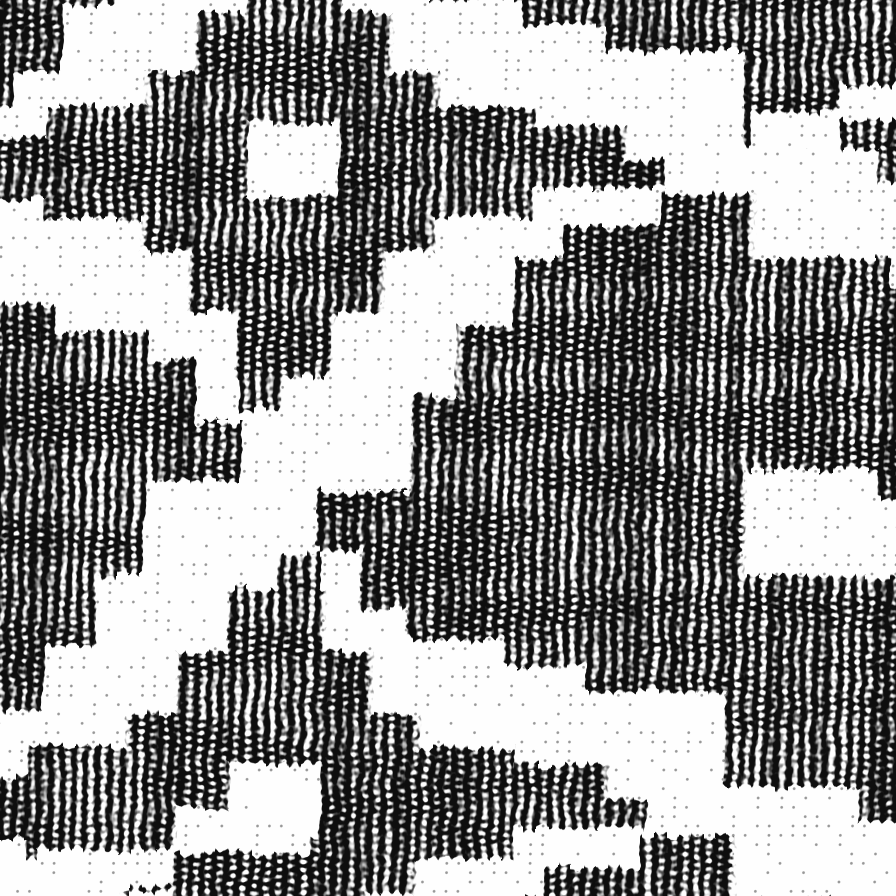
Write a WebGL 1 fragment shader that draws this pattern.

```glsl
precision highp float;
// A black and white woven cloth: stepped medallions and large stepped diamonds.
// Box unions repeat down the cloth and turn by half about a pivot; inside them
// leaning warp threads are broken into beads and streaks by gradient noise.

uniform vec2 u_resolution;

// Lengths are cloth units: CLOTH units span the canvas, y runs down the cloth.
const float CLOTH = 768.0;
const float LEAN = 0.03;                        // sideways drift of the warp
const float REPEAT = 549.0;                     // vertical pattern repeat
const vec2 PIVOT = vec2(238.0, 416.0);          // centre of half-turn symmetry
const vec2 MEDALLION = vec2(240.0, 139.0);
const float COLUMN = 41.5;                      // width of one stair step
const vec2 THREAD = vec2(10.2, 6.6);            // warp spacing, bead spacing
const float FRAY = 6.0;                         // uneven thread ends
const float BLACK = 0.055;
const float WHITE = 0.995;
const float TAU = 6.2831853;

float hash(vec2 p) {
  return fract(sin(dot(p, vec2(127.1, 311.7))) * 43758.55);
}

float gradientDot(vec2 cell, vec2 offset) {
  float angle = TAU * hash(cell);
  return dot(vec2(cos(angle), sin(angle)), offset);
}

float gradientNoise(vec2 p) {
  vec2 i = floor(p), f = fract(p);
  vec2 w = f * f * f * (f * (f * 6.0 - 15.0) + 10.0);
  vec2 e = vec2(1.0, 0.0);
  float top = mix(gradientDot(i, f), gradientDot(i + e, f - e), w.x);
  float low = mix(gradientDot(i + e.yx, f - e.yx), gradientDot(i + 1.0, f - 1.0), w.x);
  return mix(top, low, w.y);
}

// Signed distance to a box given by its sides
float box(vec2 p, float left, float right, float top, float bottom) {
  return max(max(left - p.x, p.x - right), max(top - p.y, p.y - bottom));
}

float tier(vec2 p, float columns, float halfHeight) {
  vec2 d = abs(p) - vec2(columns * COLUMN, halfHeight);
  return max(d.x, d.y);
}

// Four mirrored tiers, with arms and tips that turn about the centre
float medallion(vec2 p) {
  float d = min(tier(p, 5.0, 47.0), tier(p, 3.0, 76.0));
  d = min(d, min(tier(p, 2.0, 128.0), tier(p, 1.0, 183.0)));
  vec2 turned = p.x < 0.0 ? -p : p;
  d = min(d, box(turned, 200.0, 287.0, -31.0, 21.0));
  d = min(d, box(turned, 280.0, 320.0, -1.0, 21.0));
  d = min(d, box(turned, 0.0, 36.0, -211.0, -180.0));
  return max(d, -box(p, -38.0, 42.0, -34.0, 31.0));
}

// Left flank of the large diamond, stepping out and back, with a window
float diamond(vec2 p) {
  const float FAR = 900.0;
  float d = box(p, 559.0, 639.0, 168.0, 230.0);
  d = min(d, box(p, 476.0, 639.0, 195.0, 230.0));
  d = min(d, box(p, 435.0, 757.0, 222.0, 300.0));
  d = min(d, box(p, 435.0, FAR, 245.0, 570.0));
  d = min(d, box(p, 390.0, FAR, 280.0, 548.0));
  d = min(d, box(p, 351.0, FAR, 340.0, 548.0));
  d = min(d, box(p, 311.0, FAR, 422.0, 522.0));
  d = min(d, box(p, 271.0, FAR, 422.0, 470.0));
  d = min(d, box(p, 508.0, FAR, 500.0, 592.0));
  d = min(d, box(p, 627.0, FAR, 500.0, 675.0));
  d = min(d, box(p, 746.0, FAR, 500.0, 703.0));
  float window = min(box(p, 639.0, 752.0, 402.0, 495.0), box(p, 639.0, FAR, 425.0, 495.0));
  return max(d, -window);
}

float pattern(vec2 p) {
  float d = CLOTH;
  for (int k = -1; k <= 1; k++) {
    vec2 q = p - vec2(0.0, REPEAT * float(k));
    d = min(d, medallion(q - MEDALLION));
    d = min(d, min(diamond(q), diamond(2.0 * PIVOT - q)));
  }
  // Irregular gaps where the weaver broke the repeat
  float gaps = min(box(p, 633.0, 710.0, 95.0, 132.0), box(p, 710.0, 780.0, 72.0, 103.0));
  gaps = min(gaps, box(p, 159.0, 277.0, 692.0, 732.0));
  gaps = min(gaps, box(p, 39.0, 157.0, 728.0, 761.0));
  return max(d, -gaps);
}

void main() {
  vec2 p = gl_FragCoord.xy / u_resolution * CLOTH;
  p.y = CLOTH - p.y;
  p.x += LEAN * (p.y - PIVOT.y);

  // Warp threads
  float wobble = gradientNoise(p / vec2(34.0, 22.0));
  float warp = p.x / THREAD.x + 0.35 * wobble;
  float id = floor(warp);
  float ridge = 0.5 - 0.5 * cos(TAU * warp);
  float beadPhase = p.y / THREAD.y + 0.5 * mod(id, 2.0) + 0.3 * hash(vec2(id, 3.0));
  float bead = 0.5 + 0.5 * cos(TAU * beadPhase);

  // Beads merge into long streaks in some bands
  float streak = smoothstep(-0.3, 0.35, gradientNoise(vec2(p.x / 150.0, p.y / 34.0)));
  float grain = gradientNoise(p / vec2(3.6, 5.0));
  float light = ridge * mix(bead, 1.0, 0.2 + 0.5 * streak);
  light *= mix(0.75, 1.25, hash(vec2(id, 7.0)));
  float cloth = mix(BLACK, WHITE, smoothstep(0.17, 0.95, light + 0.6 * grain));

  // Pale ground with sparse specks between the threads
  vec2 knot = p / vec2(THREAD.x, 8.0);
  vec2 knotCell = floor(knot);
  float speck = 1.0 - smoothstep(0.5, 1.8, length((fract(knot) - 0.5) * vec2(THREAD.x, 8.0)));
  float ground = WHITE - 0.4 * speck * step(0.65, hash(knotCell));

  // Frayed edges
  float fray = FRAY * (hash(vec2(id, floor(p.y / 60.0))) - 0.5);
  float d = pattern(p + vec2(2.5 * wobble, fray)) + 3.0 * ridge - 1.5 + 2.0 * grain;
  float soft = max(1.0, 0.75 * CLOTH / u_resolution.y);
  gl_FragColor = vec4(vec3(mix(cloth, ground, smoothstep(-soft, soft, d))), 1.0);
}
```
